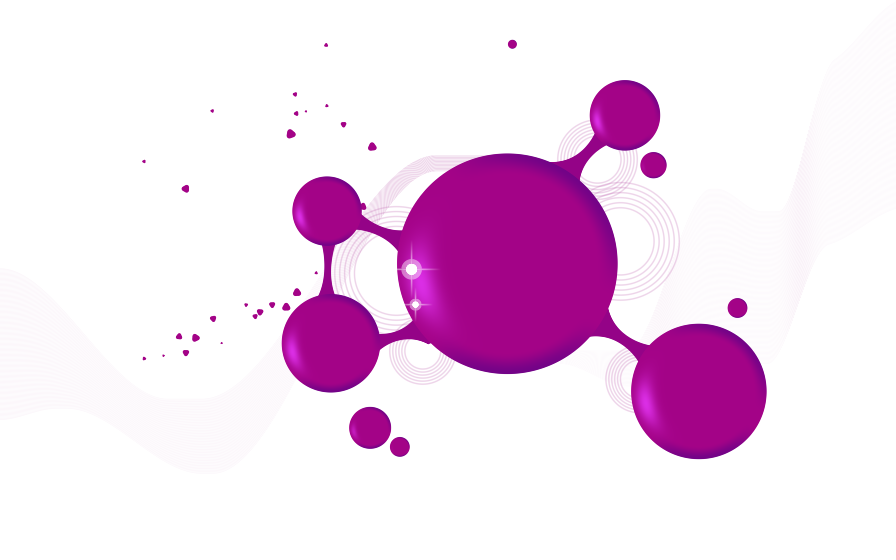
This background is drawn by a Shadertoy shader. Its source:

```glsl
// Glossy magenta spheres joined by liquid necks on a white ground, with pale
// ribbons, thin rings, droplets and two sparkles. Layers of distance functions
// are blended back to front; lengths are in units of the canvas height.

const vec3 MAGENTA = vec3(0.64, 0.01, 0.53);
const vec3 VIOLET = vec3(0.40, 0.01, 0.53);
const vec3 GLOSS = vec3(0.87, 0.19, 0.92);
const vec3 PALE_LINE = vec3(0.74, 0.38, 0.68);

// Sphere centre and radius
const vec3 SPHERES[10] = vec3[10](
    vec3(0.906, 0.529, 0.197), vec3(0.584, 0.623, 0.062), vec3(0.591, 0.387, 0.088),
    vec3(1.116, 0.794, 0.063), vec3(1.248, 0.301, 0.121), vec3(1.167, 0.705, 0.0235),
    vec3(1.317, 0.450, 0.0177), vec3(0.661, 0.236, 0.0375), vec3(0.714, 0.202, 0.0177),
    vec3(0.915, 0.921, 0.008));

// Ring centre, inner and outer radius
const vec4 RINGS[5] = vec4[5](
    vec4(0.708, 0.512, 0.075, 0.119), vec4(0.755, 0.373, 0.032, 0.059),
    vec4(1.108, 0.569, 0.060, 0.105), vec4(1.067, 0.715, 0.042, 0.071),
    vec4(1.142, 0.323, 0.034, 0.060));

vec2 hash2(vec2 p) {
    vec3 q = fract(p.xyx * vec3(0.1031, 0.1030, 0.0973));
    q += dot(q, q.yzx + 33.33);
    return fract((q.xx + q.yz) * q.zy);
}

// Antialiased coverage of a signed distance
float cover(float dist, float px) {
    return 1.0 - smoothstep(-0.6 * px, 0.6 * px, dist);
}

// Faint band between two heights, filled with fine strands
float ribbon(float y, float low, float high, float px) {
    float v = (y - low) / max(high - low, 0.001);
    float strand = 0.5 + 0.5 * cos(v * 176.0);
    float inside = cover(low - y, px) * cover(y - high, px);
    return inside * (0.025 + 0.025 * strand);
}

float ringSet(vec2 p, vec4 ring, float px) {
    float d = length(p - ring.xy) - ring.z;
    float gap = (ring.w - ring.z) / 5.0;
    float nearest = clamp(round(d / gap), 0.0, 5.0) * gap;
    return 1.0 - smoothstep(0.0, 0.0008 + px, abs(d - nearest));
}

// Tapered bridge; flare widens its first and second end
float neck(vec2 p, vec2 a, vec2 b, float halfWidth, vec2 flare) {
    vec2 ab = b - a;
    float t = clamp(dot(p - a, ab) / dot(ab, ab), 0.0, 1.0);
    float width = halfWidth + flare.x * pow(1.0 - t, 4.0) + flare.y * pow(t, 4.0);
    return length(p - a - ab * t) - width;
}

vec3 sphereColor(vec2 q, float radius) {
    float len = length(q);
    vec2 dir = q / max(len, 0.0001);
    float top = smoothstep(0.3, 1.0, dot(dir, vec2(0.6, 0.8)));
    float bottom = smoothstep(0.6, 1.0, dot(dir, vec2(0.1, -0.995)));
    float rim = max(top, bottom) * smoothstep(0.80, 1.0, len);
    float band = (len - 0.80) / 0.13;
    float gloss = exp(-band * band - 11.0 * (1.0 - dot(dir, vec2(-0.97, -0.22))));
    vec3 color = mix(MAGENTA, VIOLET, 0.8 * rim);
    return mix(color, GLOSS, gloss * smoothstep(0.01, 0.06, radius));
}

// White disc with a soft halo and crossed rays
float sparkle(vec2 p, float size, float px) {
    vec2 a = abs(p);
    vec2 rays = (1.0 - smoothstep(0.0, 0.001 + px, a.yx)) * max(1.0 - a / (5.0 * size), 0.0);
    float disc = cover(length(p) - size, px);
    float halo = 0.45 * cover(length(p) - 1.75 * size, px);
    return max(max(disc, halo), 0.8 * max(rays.x, rays.y));
}

void mainImage(out vec4 fragColor, in vec2 fragCoord) {
    float px = 1.0 / iResolution.y;
    vec2 p = fragCoord * px;
    float x = p.x;
    vec3 color = vec3(1.0);

    // Ribbons: edges are sums of smooth steps
    float leftHigh = 0.521 - 0.233 * smoothstep(0.0, 0.30, x) + 0.435 * smoothstep(0.36, 0.78, x);
    float leftLow = 0.25 + 0.02 * smoothstep(0.0, 0.1, x) - 0.116 * smoothstep(0.12, 0.36, x)
        + 0.54 * smoothstep(0.38, 0.78, x);
    float rightHigh = 0.375 + 0.288 * smoothstep(1.12, 1.27, x) - 0.04 * smoothstep(1.28, 1.36, x)
        + 0.26 * smoothstep(1.39, 1.49, x) + 0.12 * smoothstep(1.46, 1.62, x);
    float rightLow = 0.35 - 0.04 * smoothstep(1.0, 1.12, x) + 0.04 * smoothstep(1.2, 1.36, x)
        + 0.21 * smoothstep(1.37, 1.48, x) + 0.07 * smoothstep(1.46, 1.62, x);
    float leftBand = ribbon(p.y, leftLow, leftHigh, px) * (1.0 + 4.0 * smoothstep(0.58, 0.70, x));
    float fold = exp(-pow((x - 1.43) / 0.025, 2.0)) + 0.6 * exp(-pow((x - 1.18) / 0.03, 2.0));
    float rightBand = ribbon(p.y, rightLow, rightHigh, px) * (0.6 + 1.2 * fold);
    color = mix(color, PALE_LINE, x < 0.9 ? leftBand : rightBand * step(1.0, x));

    // Rings
    for (int i = 0; i < 5; i++) color = mix(color, PALE_LINE, 0.27 * ringSet(p, RINGS[i], px));

    // Droplets: a loose scatter above and a trail toward the lower sphere
    for (int i = 0; i < 26; i++) {
        vec2 h = hash2(vec2(float(i) + 3.0, 17.0));
        vec2 k = hash2(vec2(float(i) + 9.0, 41.0));
        float t = (float(i) - 12.0) / 13.0;
        vec2 spot = i < 12 ? vec2(0.18, 0.62) + h * vec2(0.49, 0.30)
            : mix(vec2(0.267, 0.345), vec2(0.56, 0.49), t) + (h - 0.5) * vec2(0.03, 0.07);
        float wobble = 1.0 + 0.12 * cos(3.0 * atan(p.y - spot.y, p.x - spot.x) + 6.0 * k.y);
        float radius = (0.0018 + 0.0065 * k.x * k.x) * wobble;
        color = mix(color, MAGENTA, cover(length(p - spot) - radius, px));
    }

    // Necks
    float link = neck(p, vec2(0.625, 0.610), vec2(0.731, 0.565), 0.006, vec2(0.016, 0.024));
    link = min(link, neck(p, vec2(0.587, 0.575), vec2(0.583, 0.450), 0.004, vec2(0.012, 0.024)));
    link = min(link, neck(p, vec2(0.662, 0.386), vec2(0.756, 0.414), 0.006, vec2(0.016, 0.024)));
    link = min(link, neck(p, vec2(1.085, 0.764), vec2(1.008, 0.685), 0.007, vec2(0.016, 0.030)));
    link = min(link, neck(p, vec2(1.060, 0.430), vec2(1.160, 0.362), 0.006, vec2(0.036, 0.018)));
    color = mix(color, mix(MAGENTA, VIOLET, 0.25), cover(link, px));

    // Spheres and sparkles
    for (int i = 0; i < 10; i++) {
        vec3 s = SPHERES[i];
        vec2 q = p - s.xy;
        color = mix(color, sphereColor(q / s.z, s.z), cover(length(q) - s.z, px));
    }
    color = mix(color, vec3(1.0), sparkle(p - vec2(0.735, 0.519), 0.0105, px));
    color = mix(color, vec3(1.0), sparkle(p - vec2(0.742, 0.456), 0.0062, px));
    fragColor = vec4(color, 1.0);
}
```
